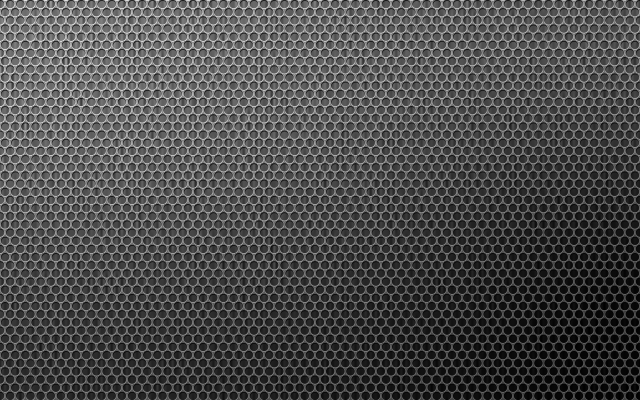
This texture is drawn by a Shadertoy shader. Its source:

```glsl
#define COLUMNS 63.0
#define ROW_STEP 0.8036
#define HOLE_RADIUS 0.41
#define RIM_WIDTH 0.085
#define SHADOW_OFFSET vec2(0.025, -0.085)
#define STREAK_SCALE vec2(4.0, 0.5)
#define STREAK_DEPTH 0.45
#define LIGHT_BOTTOM vec2(0.14, 0.03)
#define LIGHT_TOP vec2(0.42, 0.31)

float hash(vec2 p) {
    return fract(sin(dot(p, vec2(127.1, 311.7))) * 43758.5453);
}

float valueNoise(vec2 p) {
    vec2 cell = floor(p);
    vec2 f = fract(p);
    f = f * f * (3.0 - 2.0 * f);
    float low = mix(hash(cell), hash(cell + vec2(1.0, 0.0)), f.x);
    float high = mix(hash(cell + vec2(0.0, 1.0)), hash(cell + vec2(1.0)), f.x);
    return mix(low, high, f.y);
}

// Vertical grain around zero, with the slow drift removed
float brushedGrain(vec2 p) {
    vec2 stepAside = vec2(1.0, 0.0);
    float sides = valueNoise(p - stepAside) + valueNoise(p + stepAside);
    return valueNoise(p) - 0.5 * sides;
}

// Offset from the nearest hole centre in the staggered grid
vec2 nearestHole(vec2 p) {
    float baseRow = floor(p.y / ROW_STEP);
    vec2 nearest = vec2(10.0);
    for (int i = -1; i <= 1; i++) {
        float row = baseRow + float(i);
        float stagger = 0.5 * mod(row, 2.0);
        vec2 offset = vec2(fract(p.x + stagger) - 0.5, p.y - (row + 0.5) * ROW_STEP);
        if (dot(offset, offset) < dot(nearest, nearest)) nearest = offset;
    }
    return nearest;
}

// Broad light falling from the upper left
float sheetLight(vec2 uv) {
    vec2 side = mix(LIGHT_BOTTOM, LIGHT_TOP, smoothstep(-0.1, 1.05, uv.y));
    float light = mix(side.x, side.y, smoothstep(0.0, 1.0, uv.x));
    vec2 glow = (uv - vec2(0.1, 0.65)) / vec2(0.55, 0.4);
    vec2 shade = (uv - vec2(1.0, 0.4)) / vec2(0.3, 0.35);
    light += 0.04 * exp(-dot(glow, glow));
    return max(light - 0.08 * exp(-dot(shade, shade)), 0.02);
}

void mainImage(out vec4 fragColor, in vec2 fragCoord) {
    vec2 uv = fragCoord / iResolution.xy;
    float unit = COLUMNS / iResolution.x;
    vec2 p = (fragCoord - vec2(0.0, iResolution.y)) * unit;
    float blur = 0.6 * unit;
    float light = sheetLight(uv);

    vec2 offset = nearestHole(p);
    float radius = length(offset);
    float edge = radius - HOLE_RADIUS;
    vec2 normal = offset / max(radius, 0.001);

    // Brushed plate behind the holes, shaded under the upper lip
    float grain = brushedGrain(p * STREAK_SCALE);
    float plate = light * (1.0 + STREAK_DEPTH * grain) + 0.02 * grain;
    float lip = length(offset - SHADOW_OFFSET) - HOLE_RADIUS + 0.02;
    plate *= 1.0 - 0.7 * smoothstep(-blur, blur, lip);

    // Metal web with a bright rim, strongest on the lower arc
    float facing = 0.5 - 0.5 * dot(normal, normalize(vec2(-0.25, 1.0)));
    float web = 0.2 + 0.8 * light;
    float rimLight = (0.27 + 0.95 * light) * mix(0.82, 1.36, facing);
    float rim = 1.0 - smoothstep(RIM_WIDTH - blur, RIM_WIDTH + blur, edge);
    float metal = mix(web, rimLight, rim);

    float value = mix(plate, metal, smoothstep(-blur, blur, edge));
    fragColor = vec4(vec3(clamp(value, 0.0, 1.0)), 1.0);
}
```
